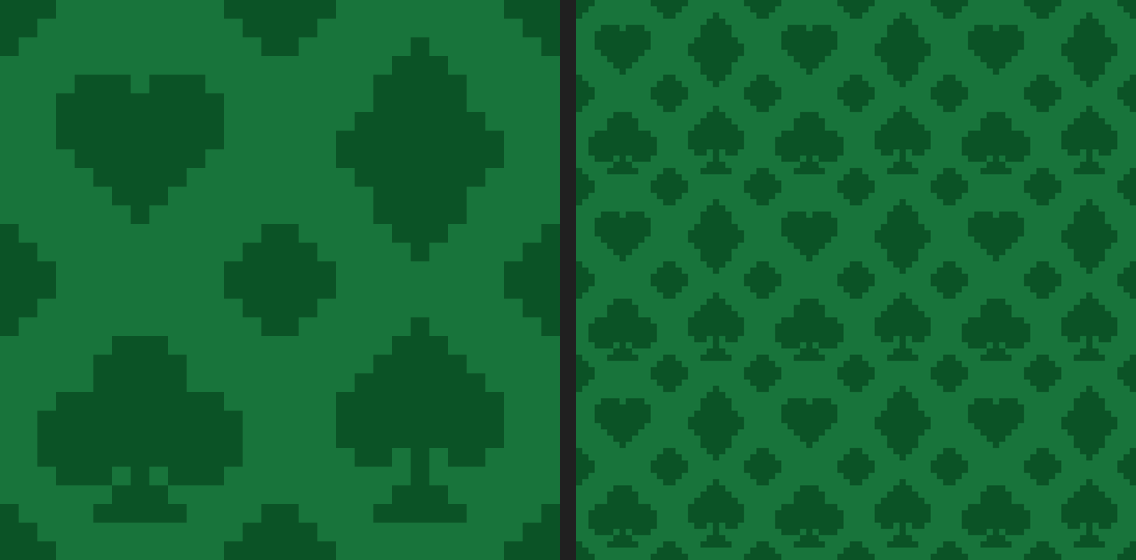
Left: one tile. Right: repeated 3 by 3.
Give the GLSL for this pattern, as a three.js fragment shader.

```glsl
// Stepped card suits on green felt, with small gems between them.
#define CELLS 30.0    // cells across and up the tile
#define BLOCK 15.0    // cells across one suit block
#define GEM_SIZE 3.0  // cells from gem centre to tip
#define FELT vec3(0.094, 0.456, 0.232)
#define INK vec3(0.045, 0.324, 0.148)

varying vec2 vUv;

// Suits take x = columns from the axis, y = rows from the block top.
bool bar(vec2 s, float reach, float top, float bottom) {
  return s.x < reach + 0.5 && s.y > top - 0.5 && s.y < bottom + 0.5;
}

bool at(vec2 s, float x, float y) {
  return distance(s, vec2(x, y)) < 0.5;
}

bool foot(vec2 s) {
  return bar(s, max(0.0, s.y - 10.0), 9.0, 12.0);
}

bool heart(vec2 s) {
  bool notched = at(s, 0.0, 4.0) || at(s, 4.0, 4.0);
  return bar(s, min(4.0, 11.0 - s.y), 4.0, 11.0) && !notched;
}

bool diamond(vec2 s) {
  float d = floor(abs(s.y - 7.5));
  return s.x < 4.5 - d + step(2.5, d);
}

bool club(vec2 s) {
  bool lobes = bar(s, 1.0, 3.0, 3.0) || bar(s, 2.0, 4.0, 5.0)
            || bar(s, 4.0, 6.0, 10.0) || bar(s, 5.0, 7.0, 9.0);
  return (lobes && !at(s, 1.0, 10.0)) || foot(s);
}

bool spade(vec2 s) {
  bool blade = bar(s, min(4.0, s.y - 2.0), 2.0, 8.0) || bar(s, 3.0, 9.0, 9.0);
  return (blade && !at(s, 1.0, 9.0)) || foot(s);
}

// 1 where the cell is inked, wrapping at the tile border
float inked(vec2 cell) {
  vec2 centre = mod(cell + 0.5, CELLS);

  // gems on every block corner
  vec2 gem = floor(abs(mod(centre + 0.5 * BLOCK, BLOCK) - 0.5 * BLOCK));
  if (gem.x + gem.y < GEM_SIZE - 0.5) return 1.0;

  // one suit in each block
  vec2 local = floor(mod(centre, BLOCK));
  vec2 s = vec2(abs(local.x - 7.0), BLOCK - 1.0 - local.y);
  bool right = centre.x > BLOCK;
  bool upper = centre.y > BLOCK;
  bool suit = upper ? (right ? diamond(s) : heart(s))
                    : (right ? spade(s) : club(s));
  return suit ? 1.0 : 0.0;
}

void main() {
  // blend the four nearest cells across one pixel at their borders
  vec2 p = vUv * CELLS;
  vec2 base = floor(p - 0.5);
  vec2 w = clamp((p - base - 1.0) / max(fwidth(p), 1e-4) + 0.5, 0.0, 1.0);
  float lower = mix(inked(base), inked(base + vec2(1.0, 0.0)), w.x);
  float upper = mix(inked(base + vec2(0.0, 1.0)), inked(base + 1.0), w.x);
  gl_FragColor = vec4(mix(FELT, INK, mix(lower, upper, w.y)), 1.0);
}
```
